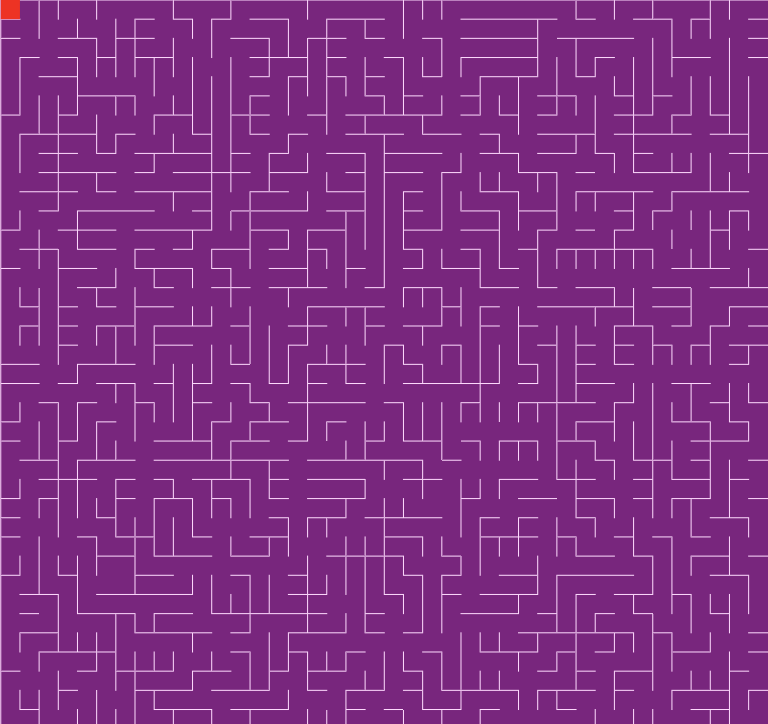
This pattern is drawn by a WebGL 2 fragment shader. Its source:

```glsl
#version 300 es
precision highp float;
// Draws a square-grid maze of thin pale walls on purple, with a red start cell.

uniform vec2 u_resolution;
out vec4 fragColor;

const float COLUMNS = 40.05;
const float LAST_COLUMN = 40.0;

// Integer hash of a grid point, in 0..1
float hash(vec2 cell, uint seed) {
    uvec2 q = uvec2(ivec2(cell) + 1024);
    uint n = q.x * 1597334677u ^ q.y * 3812015801u ^ (seed + 1u) * 2654435769u;
    n = (n ^ (n >> 15)) * 2246822519u;
    n = (n ^ (n >> 13)) * 3266489917u;
    return float((n ^ (n >> 16)) >> 8) / 16777216.0;
}

float valueNoise(vec2 p) {
    vec2 i = floor(p), f = p - i;
    f = f * f * (3.0 - 2.0 * f);
    return mix(mix(hash(i, 7u), hash(i + vec2(1, 0), 7u), f.x),
               mix(hash(i + vec2(0, 1), 7u), hash(i + vec2(1, 1), 7u), f.x), f.y);
}

bool onBorder(vec2 post) {
    return post.x <= 0.0 || post.y <= 0.0 || post.x >= LAST_COLUMN;
}

// Walls only run downhill on this field, so they never close a loop
float height(vec2 post) {
    if (onBorder(post)) return -1.0;
    return valueNoise(post / 4.3 + 0.37) + 0.12 * hash(post, 11u);
}

// Each post sends one wall to a random lower neighbour
vec2 wallDirection(vec2 post) {
    vec2 chosen = vec2(0), step4 = vec2(1, 0);
    if (onBorder(post)) return chosen;
    float level = height(post), best = -1.0;
    for (uint k = 0u; k < 4u; k++) {
        float score = hash(post, 20u + k);
        if (score > best && height(post + step4) < level) {
            best = score;
            chosen = step4;
        }
        step4 = vec2(-step4.y, step4.x);
    }
    return chosen;
}

// Share of a pixel covered by an axis-aligned box, all in cell units
float boxCoverage(vec2 offset, vec2 halfSize, float pixel) {
    vec2 overlap = min(offset + 0.5 * pixel, halfSize) - max(offset - 0.5 * pixel, -halfSize);
    overlap = clamp(overlap / pixel, 0.0, 1.0);
    return overlap.x * overlap.y;
}

void main() {
    float pixel = COLUMNS / u_resolution.x;
    vec2 p = vec2(gl_FragCoord.x, u_resolution.y - gl_FragCoord.y) * pixel - vec2(0.04, 0.0);
    float halfWall = 0.5 * COLUMNS / 768.0;

    // Outer walls on the left and top
    float wall = max(boxCoverage(vec2(p.x, 0), vec2(halfWall, 1), pixel),
                     boxCoverage(vec2(0, p.y), vec2(1, halfWall), pixel));

    // Inner walls starting at the four posts around this cell
    for (int k = 0; k < 4; k++) {
        vec2 post = floor(p) + vec2(k & 1, k >> 1);
        vec2 dir = wallDirection(post);
        if (dir != vec2(0))
            wall = max(wall, boxCoverage(p - post - 0.5 * dir, 0.5 * abs(dir) + halfWall, pixel));
    }

    vec3 purple = vec3(0.47, 0.15, 0.49);
    vec3 paleLilac = vec3(1.0, 0.86, 1.0);
    vec3 startRed = vec3(0.93, 0.20, 0.14);
    vec3 color = mix(purple, paleLilac, wall);
    color = mix(color, startRed, boxCoverage(p - 0.5, vec2(0.5), pixel));
    fragColor = vec4(color, 1.0);
}
```
